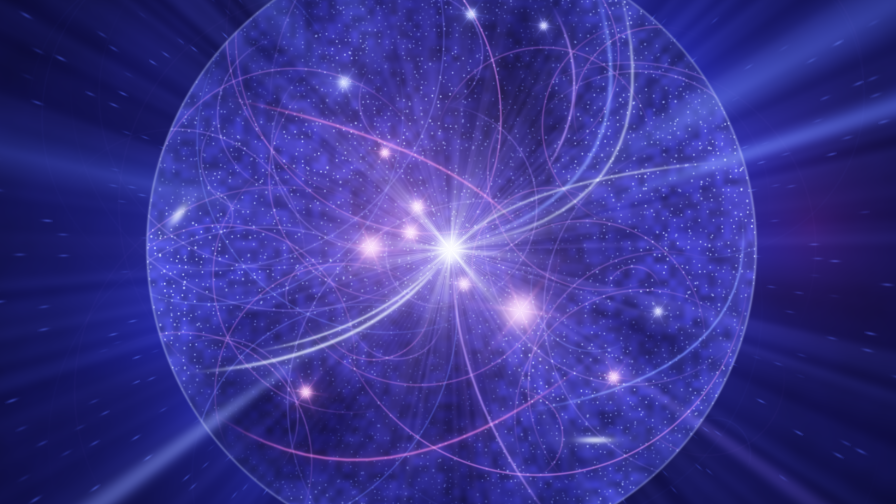
Write a Shadertoy shader that draws this background.

```glsl
const vec3 NIGHT = vec3(.04, .035, .21);
const vec3 AZURE = vec3(.25, .34, 1);
const vec3 VIOLET = vec3(.47, .34, .95);
const vec3 PINK = vec3(.9, .35, .85);
const vec3 ICE = vec3(.66, .72, 1);

// Bright stars: position, size, pinkness
const vec4 STARS[12] = vec4[12](
  vec4(-.153, .009, .019, .9), vec4(.144, -.116, .027, .8),
  vec4(-.074, .039, .013, .8), vec4(-.06, .09, .011, .7),
  vec4(-.125, .197, .008, .9), vec4(-.206, .336, .011, 0),
  vec4(.046, .472, .009, 0), vec4(.19, .449, .007, .1),
  vec4(-.282, -.278, .01, 1), vec4(.329, -.248, .01, .8),
  vec4(.417, -.118, .008, .1), vec4(.032, -.063, .011, .6));

float hash(vec2 p) {
  p = fract(p * vec2(123.34, 345.45));
  p += dot(p, p + 34.345);
  return fract(p.x * p.y);
}

float noise(vec2 p) {
  vec2 i = floor(p), f = fract(p);
  f = f * f * (3.0 - 2.0 * f);
  return mix(mix(hash(i), hash(i + vec2(1, 0)), f.x),
    mix(hash(i + vec2(0, 1)), hash(i + 1.0), f.x), f.y);
}

float fbm(vec2 p) {
  float sum = 0.0, amp = 0.5;
  for (int i = 0; i < 5; i++, amp *= 0.5) {
    sum += amp * noise(p);
    p = mat2(1.6, 1.2, -1.2, 1.6) * p + 7.3;
  }
  return sum;
}

vec2 rotate(vec2 p, float a) {
  return mat2(cos(a), -sin(a), sin(a), cos(a)) * p;
}

// One soft dot per chosen cell
float scatter(vec2 p, float density, vec2 squeeze) {
  vec2 id = floor(p), jitter = vec2(hash(id + 3.1), hash(id + 8.7)) - 0.5;
  vec2 d = (fract(p) - 0.5 - jitter * 0.6) * squeeze;
  return step(1.0 - density, hash(id)) * exp(-dot(d, d)) * (0.2 + hash(id + 5.5));
}

float glow(vec2 p, float size) {
  float d = length(p) / size;
  return 2.5 * exp(-d * d) + 0.65 * exp(-d * 0.6);
}

float spikes(vec2 p, float count, float reach) {
  float wave = cos(atan(p.y, p.x) * count * 0.5 + 0.4);
  return pow(abs(wave), 24.0) * exp(-length(p) / reach);
}

// Ray widening outward from the centre
float beam(vec2 p, float angle, float spread) {
  p = rotate(p, angle);
  float across = p.y / (spread * max(p.x, 0.01));
  return exp(-across * across - p.x * 0.6) * smoothstep(0.28, 0.6, p.x);
}

// Quadratic curve a-b-c with a faint halo and faded ends
float strand(vec2 p, vec2 a, vec2 b, vec2 c, float width) {
  float best = 1e3, along = 0.0;
  vec2 prev = a;
  for (int i = 1; i <= 18; i++) {
    float t = float(i) / 18.0;
    vec2 next = mix(mix(a, b, t), mix(b, c, t), t), e = next - prev;
    float h = clamp(dot(p - prev, e) / dot(e, e), 0.0, 1.0);
    float d = length(p - prev - e * h) / width;
    if (d < best) { best = d; along = t + (h - 1.0) / 18.0; }
    prev = next;
  }
  float fade = smoothstep(0.0, 0.3, along) * smoothstep(1.0, 0.75, along);
  return (exp(-best * best) + 0.2 * exp(-best * 0.25)) * fade;
}

// Random partial rings
vec3 filaments(vec2 p) {
  vec3 sum = vec3(0);
  for (float i = 0.0; i < 64.0; i++) {
    vec2 q = p - (vec2(hash(vec2(i, 1)), hash(vec2(i, 2))) - 0.5) * vec2(1.1, 0.9);
    float d = abs(length(q) - mix(0.05, 0.5, hash(vec2(i, 3)))) / 0.0019;
    float arc = smoothstep(0.1, 1.0, cos(atan(q.y, q.x) - 6.283 * hash(vec2(i, 4))));
    sum += mix(AZURE, PINK, 0.7 * hash(vec2(i, 5))) * arc * (exp(-d * d) + 0.06 * exp(-d * 0.2));
  }
  return sum;
}

void mainImage(out vec4 fragColor, in vec2 fragCoord) {
  vec2 p = (fragCoord - 0.5 * iResolution.xy) / iResolution.y, q = p - 0.005;
  float r = length(q), angle = atan(q.y, q.x);
  vec2 dir = q / max(r, 0.001);
  float edge = length(p - vec2(.007, .009)) - 0.604, inside = smoothstep(.003, -.003, edge);
  float cloud = fbm(p * 5.0 + 2.0), rays = noise(dir * 7.0 + 4.0), fine = noise(dir * 38.0);

  // Outer space and sphere interior
  float halo = exp(-max(edge, 0.0) * 4.0) * (0.55 + 0.45 * cos(2.0 * angle - 0.8)) * (0.4 + 0.8 * rays);
  vec3 outer = mix(NIGHT * (0.4 + cloud), vec3(.13, .15, .66), min(halo, 1.0));
  vec3 inner = mix(NIGHT * 1.4, vec3(.19, .19, .67), smoothstep(0.2, 0.75, cloud));
  inner *= 1.0 - 0.5 * exp(-7.0 * length(p - vec2(.12, .28)));
  inner *= 0.7 + 0.6 * noise(p * 65.0);
  vec3 base = mix(outer, inner, inside);

  // Radial light and beams
  vec3 light = VIOLET * (0.95 * exp(-r * 6.0) + 0.4 * fine * fine * exp(-r * 3.0));
  light += AZURE * (0.2 * rays * fine + 1.3 * beam(q, .313, .024) + beam(q, .51, .05));
  light += mix(AZURE, ICE, 0.4) * beam(q, -2.515, .026) + VIOLET * 0.3 * beam(q, -.61, .02);
  light += AZURE * 0.5 * (beam(q, 2.92, .05) + beam(q, 2.2, .05) + beam(q, 1.95, .05));
  light += vec3(.16, .02, .07) * exp(-length(p - vec2(.72, .05)) * 8.0);

  // Sphere rim
  light += (0.4 + 0.6 * abs(dir.x)) * (ICE * 0.45 * exp(-edge * edge / 6e-6) + AZURE * inside * 0.3 * exp(edge * 12.0));

  // Filaments and main strands
  vec2 o = vec2(0.01);
  light += filaments(p) * mix(0.03, 0.42, inside);
  light += ICE * (1.3 * strand(p, vec2(-.53, -.24), vec2(-.15, -.22), o, .0032)
    + strand(p, vec2(-.4, -.2), vec2(-.13, -.16), o, .0025)
    + 0.8 * strand(p, o, vec2(.48, .08), vec2(.33, .56), .003)
    + 0.7 * strand(p, o, vec2(.15, .15), vec2(.56, .18), .0025));
  light += AZURE * (strand(p, o, vec2(.44, .13), vec2(.28, .56), .004)
    + strand(p, vec2(.58, .1), vec2(.64, -.25), vec2(.12, -.32), .0025));
  light += PINK * 0.75 * (strand(p, vec2(-.46, .31), vec2(0, .22), vec2(.15, .04), .0025)
    + strand(p, vec2(-.48, -.31), vec2(-.14, -.56), vec2(.3, -.2), .0025));
  light += VIOLET * (strand(p, vec2(.2, .5), vec2(.31, .32), vec2(.18, .14), .0025)
    + strand(p, o, vec2(0, -.28), vec2(.22, -.55), .0025));

  // Star dust, with radial dashes outside
  float dust = scatter(p * 45.0, 0.4, vec2(11)) + scatter(p * 85.0 + 9.0, 0.5, vec2(7));
  light += mix(AZURE, ICE, cloud) * dust * inside * 2.6 * cloud * cloud;
  vec2 polar = vec2(angle * 19.0986, log(r + 0.01) * 18.0);
  light += AZURE * scatter(polar, 0.3, vec2(20, 5)) * (1.0 - inside) * 0.5;

  // Galaxies, nebula and bright stars
  vec2 tilted = rotate(p - vec2(-.535, .074), 0.9), disc = p - vec2(.292, -.373);
  light += ICE * 0.6 * (glow(tilted * vec2(.5, 1.3), .01) + glow(disc * vec2(.3, 1.5), .008));
  light += PINK * cloud * 0.5 * exp(-length((p - vec2(-.11, .08)) * vec2(1, .6)) * 9.0);
  for (int i = 0; i < 12; i++) {
    vec4 s = STARS[i];
    vec2 d = p - s.xy;
    vec3 tint = mix(AZURE, PINK, s.w);
    light += mix(tint, vec3(1), 0.25) * glow(d, s.z) + tint * spikes(d, 6.0, s.z * 1.4);
  }
  light += ICE * (1.5 * glow(q, .022) + 2.0 * spikes(q, 8.0, .05) + spikes(rotate(q, .35), 6.0, .08));

  fragColor = vec4(base + (1.0 - base) * (1.0 - exp(-light)), 1);
}
```
